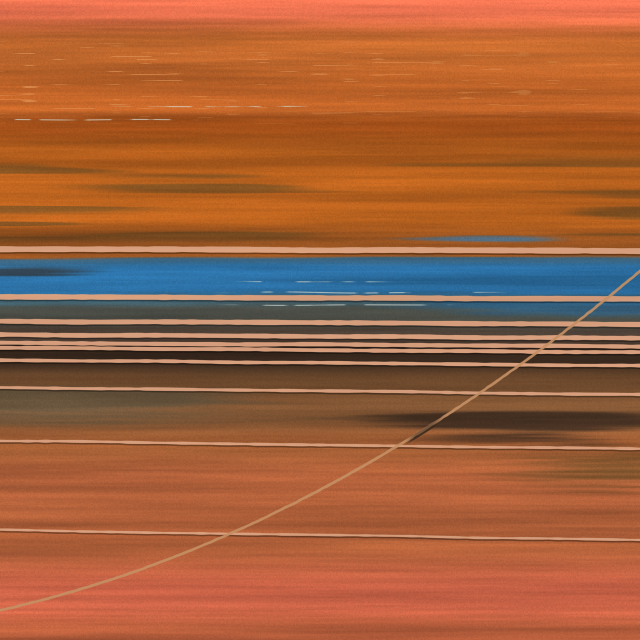
Write a three.js fragment shader that draws this background.

```glsl
varying vec2 vUv;

#define SOFT 0.0011
#define GRAIN 0.24
#define WOBBLE 0.006
#define GROOVES 10
#define GROOVE_CENTER 0.457
#define GROOVE_COLOR vec3(0.84, 0.62, 0.49)
#define ARC_COLOR vec3(0.77, 0.56, 0.39)
#define BLUE vec3(0.17, 0.43, 0.63)
#define UMBER vec3(0.21, 0.15, 0.11)
#define OLIVE vec3(0.38, 0.28, 0.14)

float hash(vec2 p) {
  vec3 q = fract(vec3(p.xyx) * 0.1031);
  q += dot(q, q.yzx + 33.33);
  return fract((q.x + q.y) * q.z);
}

float noise(vec2 p) {
  vec2 i = floor(p), f = fract(p);
  f = f * f * (3.0 - 2.0 * f);
  return mix(mix(hash(i), hash(i + vec2(1.0, 0.0)), f.x),
             mix(hash(i + vec2(0.0, 1.0)), hash(i + 1.0), f.x), f.y);
}

// Horizontal brush fibres, from broad to fine
float bristles(vec2 p) {
  float sum = 0.0, gain = 0.4;
  vec2 freq = vec2(1.3, 55.0);
  for (int i = 0; i < 4; i++) {
    sum += gain * noise(p * freq + float(i) * 17.3);
    freq *= vec2(2.1, 1.9);
    gain *= 0.72;
  }
  return sum / 1.04;
}

// Soft elliptical mask broken up by the bristles
float smear(vec2 p, vec2 center, vec2 radius, float fibre) {
  float d = length((p - center) / radius) + (fibre - 0.5) * 1.6;
  return 1.0 - smoothstep(0.35, 1.1, d);
}

float stroke(float dist, float halfWidth) {
  return 1.0 - smoothstep(halfWidth - SOFT, halfWidth + SOFT, abs(dist));
}

// Broken highlight along one ridge of paint
float glint(vec2 p, float y, float x0, float x1) {
  float ridge = y + 0.003 * (noise(vec2(p.x * 9.0, y * 90.0)) - 0.5);
  float span = smoothstep(x0, x0 + 0.06, p.x) * (1.0 - smoothstep(x1 - 0.06, x1, p.x));
  return stroke(p.y - ridge, 0.0008) * span * smoothstep(0.25, 0.6, noise(vec2(p.x * 55.0, y * 70.0)));
}

vec3 layer(vec3 below, vec3 above, float y0, float y1, float y) {
  return mix(below, above, smoothstep(y0, y1, y));
}

// Paint bands, stacked from the bottom edge upward
vec3 bands(float y) {
  vec3 c = vec3(0.70, 0.36, 0.23);
  c = layer(c, vec3(0.80, 0.39, 0.28), 0.015, 0.06, y);
  c = layer(c, vec3(0.68, 0.37, 0.22), 0.08, 0.15, y);
  c = layer(c, vec3(0.70, 0.38, 0.23), 0.16, 0.23, y);
  c = layer(c, vec3(0.62, 0.36, 0.20), 0.25, 0.31, y);
  c = layer(c, vec3(0.50, 0.33, 0.20), 0.31, 0.35, y);
  c = layer(c, vec3(0.42, 0.28, 0.17), 0.37, 0.405, y);
  c = layer(c, UMBER, 0.405, 0.44, y);
  c = layer(c, vec3(0.30, 0.24, 0.20), 0.45, 0.475, y);
  c = layer(c, vec3(0.30, 0.31, 0.28), 0.475, 0.505, y);
  c = layer(c, vec3(0.25, 0.37, 0.42), 0.515, 0.53, y);
  c = layer(c, BLUE, 0.53, 0.545, y);
  c = layer(c, vec3(0.22, 0.37, 0.47), 0.582, 0.597, y);
  c = layer(c, vec3(0.58, 0.32, 0.13), 0.597, 0.603, y);
  c = layer(c, vec3(0.72, 0.38, 0.12), 0.62, 0.66, y);
  c = layer(c, vec3(0.67, 0.35, 0.11), 0.72, 0.76, y);
  c = layer(c, vec3(0.64, 0.31, 0.10), 0.765, 0.805, y);
  c = layer(c, vec3(0.75, 0.39, 0.16), 0.805, 0.825, y);
  c = layer(c, vec3(0.76, 0.41, 0.18), 0.86, 0.92, y);
  return layer(c, vec3(0.90, 0.44, 0.31), 0.93, 0.985, y);
}

void main() {
  vec2 p = vUv;
  float fibre = bristles(p);
  float drift = noise(vec2(p.x * 2.5, p.y * 20.0)) - 0.5;
  vec3 color = bands(p.y + WOBBLE * (drift + (fibre - 0.5) * 2.0));

  // Dragged pigment
  color = mix(color, UMBER * 1.2, 0.85 * smear(p, vec2(0.84, 0.335), vec2(0.24, 0.033), fibre));
  color = mix(color, OLIVE, 0.7 * smear(p, vec2(0.97, 0.265), vec2(0.25, 0.035), fibre));
  color = mix(color, vec3(0.36, 0.34, 0.27), 0.6 * smear(p, vec2(0.06, 0.365), vec2(0.38, 0.035), fibre));
  color = mix(color, UMBER, 0.6 * smear(p, vec2(0.04, 0.577), vec2(0.17, 0.014), fibre));
  color = mix(color, BLUE, 0.6 * smear(p, vec2(0.97, 0.52), vec2(0.35, 0.018), fibre));
  color = mix(color, BLUE * 1.1, 0.65 * smear(p, vec2(0.77, 0.626), vec2(0.16, 0.007), fibre));
  float ochreZone = smoothstep(0.61, 0.64, p.y) * (1.0 - smoothstep(0.73, 0.77, p.y));
  color = mix(color, OLIVE, 0.6 * ochreZone * smoothstep(0.58, 0.8, noise(p * vec2(3.0, 120.0))));
  color *= 1.0 + GRAIN * 2.0 * (fibre - 0.5);
  color *= 0.97 + 0.06 * hash(floor(p * 512.0));

  // Dry scratches and wet highlights
  float scratchZone = smoothstep(0.79, 0.85, p.y) * (1.0 - smoothstep(0.91, 0.95, p.y));
  float scratch = smoothstep(0.82, 0.95, noise(p * vec2(22.0, 430.0)));
  color = mix(color, vec3(0.90, 0.62, 0.38), 0.6 * scratch * scratchZone * (1.0 - 0.6 * p.x));
  float shine = glint(p, 0.543, 0.33, 0.80) + glint(p, 0.524, 0.33, 0.72)
              + glint(p, 0.560, 0.36, 0.62) + glint(p, 0.813, -0.1, 0.32) + glint(p, 0.834, 0.15, 0.5);
  color = mix(color, vec3(0.82, 0.84, 0.80), 0.75 * min(shine, 1.0));

  // Scored grooves, spreading away from the dense center
  for (int i = 0; i < GROOVES; i++) {
    float k = float(i) - 5.0;
    float m = max(-k, 0.0);
    float n = max(k, 0.0);
    float rise = 0.00443 * (exp2(m) - 1.0) + 0.00326 * m;
    float fall = n * (0.0195 + (n - 1.0) * (0.01175 + 0.00275 * (n - 2.0)));
    float y = GROOVE_CENTER + rise - fall - 0.0075 * exp2(0.27 * k) * p.x;
    y += 0.0012 * (noise(vec2(p.x * 8.0, k * 7.0 + 50.0)) - 0.5);
    float width = 0.003 - 0.0003 * k + 0.0008 * (noise(vec2(p.x * 70.0, k + 80.0)) - 0.5);
    color *= 1.0 - 0.35 * stroke(p.y - y + width + 0.001, 0.0015);
    color = mix(color, GROOVE_COLOR * (0.95 + 0.1 * fibre), stroke(p.y - y, width));
  }

  // Rising arc with a shadowed section
  float arcY = 0.0465 + p.x * (0.2225 + 0.3074 * p.x);
  float arcDist = (p.y - arcY) / sqrt(1.0 + pow(0.2225 + 0.6148 * p.x, 2.0));
  float shadow = smoothstep(0.63, 0.65, p.x) * (1.0 - smoothstep(0.67, 0.70, p.x));
  color = mix(color, UMBER, 0.85 * shadow * stroke(arcDist + 0.002, 0.0035));
  float fray = 0.0008 * (noise(p * 160.0) - 0.5);
  color = mix(color, ARC_COLOR, (0.92 - 0.5 * shadow) * stroke(arcDist + fray, 0.0021));

  gl_FragColor = vec4(color, 1.0);
}
```
